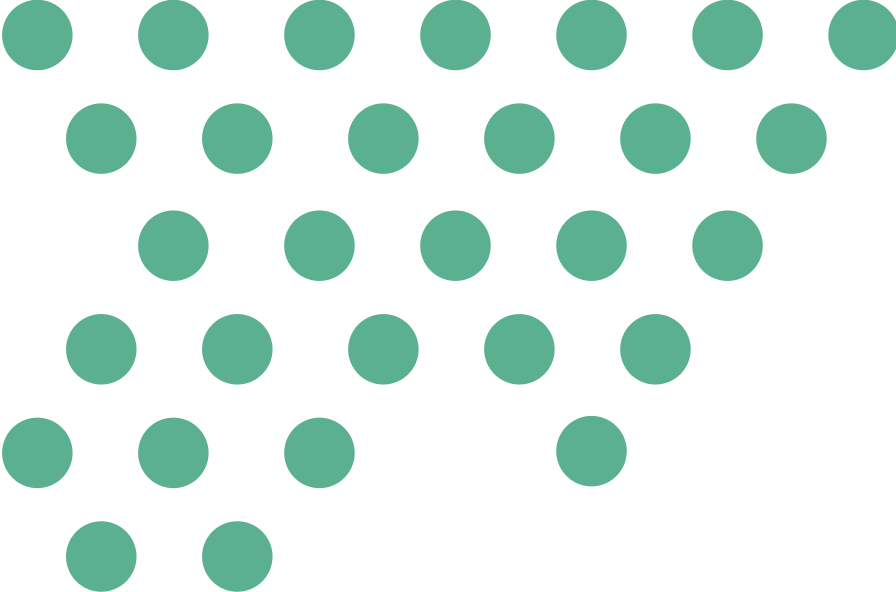
This pattern is drawn by a Shadertoy shader. Its source:

```glsl
// Staggered rows of flat green dots thinning out toward the lower right on white.
#define DOT_COLOR vec3(0.353, 0.690, 0.561)
#define PAPER_COLOR vec3(1.0)
#define UNITS_WIDE 768.0
#define DOT_RADIUS 30.2
#define FIRST_DOT vec2(32.0, 30.0)
#define PITCH vec2(116.6, 88.8)
#define GAP vec2(8.6, 3.0)
#define STAGGER 54.8
#define ROWS 6
#define COLUMNS 7

// Last occupied column of each row, top to bottom
const int lastColumn[ROWS] = int[ROWS](6, 5, 5, 4, 4, 1);

bool isOccupied(int row, int column) {
    bool indented = row == 2 && column == 0;
    bool missing = row == 4 && column == 3;
    return column <= lastColumn[row] && !indented && !missing;
}

// Grid position with a wider gap after the second row and column
vec2 dotCenter(int row, int column) {
    vec2 cell = vec2(column, row);
    vec2 center = FIRST_DOT + cell * PITCH + GAP * step(2.0, cell);
    center.x += STAGGER * float(row % 2);
    // The isolated dot sits slightly high
    if (row == 4 && column == 4) center.y -= 1.5;
    return center;
}

void mainImage(out vec4 fragColor, in vec2 fragCoord) {
    // Canvas units, measured from the top left
    float pixel = UNITS_WIDE / iResolution.x;
    vec2 p = vec2(fragCoord.x, iResolution.y - fragCoord.y) * pixel;

    // Distance to the nearest dot edge
    float edge = UNITS_WIDE;
    for (int row = 0; row < ROWS; row++) {
        for (int column = 0; column < COLUMNS; column++) {
            if (isOccupied(row, column)) {
                edge = min(edge, length(p - dotCenter(row, column)) - DOT_RADIUS);
            }
        }
    }

    // One-pixel smooth coverage
    float coverage = clamp(0.5 - edge / pixel, 0.0, 1.0);
    fragColor = vec4(mix(PAPER_COLOR, DOT_COLOR, coverage), 1.0);
}
```
